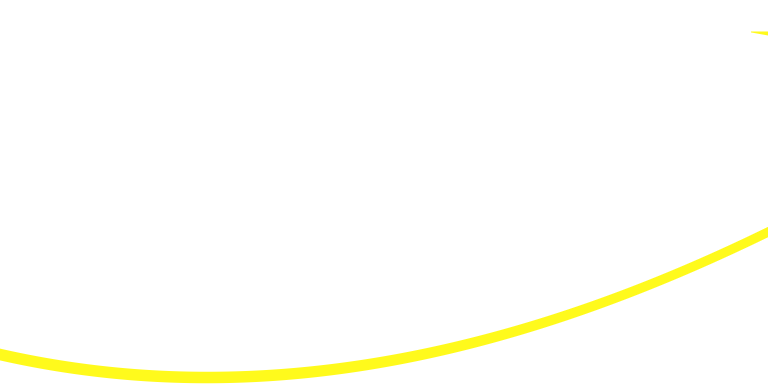
Reproduce this background procedurally as a WebGL 2 fragment shader.

```glsl
#version 300 es
precision highp float;

uniform vec2 u_resolution;
out vec4 fragColor;

const vec3 PAPER = vec3(1.0);
const vec3 YELLOW = vec3(1.0, 0.98, 0.11);

// Lopsided bowl: height and slope at an offset from its lowest point
vec2 bowl(float offset, float bend, float skew) {
    float height = offset * offset * (bend + skew * offset);
    float slope = offset * (2.0 * bend + 3.0 * skew * offset);
    return vec2(height, slope);
}

// Signed distance to a stroke that follows the bowl
float strokeDistance(vec2 p, vec2 lowest, float bend, float skew, float halfWidth) {
    vec2 curve = bowl(p.x - lowest.x, bend, skew);
    float rise = p.y - lowest.y - curve.x;
    return abs(rise) * inversesqrt(1.0 + curve.y * curve.y) - halfWidth;
}

// Signed distance to a sliver with a flat top that opens to the right
float sliverDistance(vec2 p, vec2 tip, float tipDepth, float slope) {
    float depth = tipDepth + slope * (p.x - tip.x);
    float below = (tip.y - depth - p.y) * inversesqrt(1.0 + slope * slope);
    return max(max(p.y - tip.y, below), tip.x - p.x);
}

// Coverage of a shape with an edge one pixel wide
float coverage(float dist, float pixel) {
    return clamp(0.5 - dist / pixel, 0.0, 1.0);
}

void main() {
    vec2 p = gl_FragCoord.xy / u_resolution.y;
    float pixel = 1.0 / u_resolution.y;

    // Sweeping stroke, thinning toward the right
    float halfWidth = mix(0.015, 0.0122, smoothstep(0.5, 2.0, p.x));
    float stroke = strokeDistance(p, vec2(0.539, 0.0169), 0.1985, -0.0144, halfWidth);

    // Small sliver at the upper right edge
    float sliver = sliverDistance(p, vec2(1.956, 0.918), 0.0025, 0.18);

    float ink = coverage(min(stroke, sliver), pixel);
    fragColor = vec4(mix(PAPER, YELLOW, ink), 1.0);
}
```
